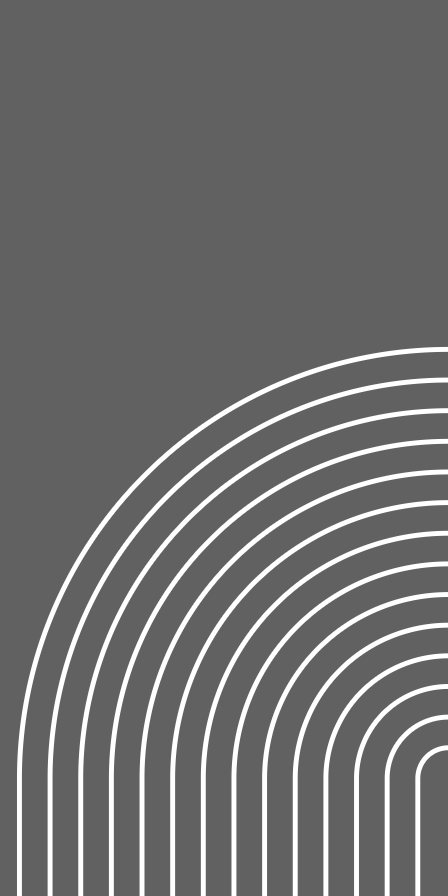
Reproduce this background procedurally as a Shadertoy shader.

```glsl
// Nested white arch outlines rising from the lower right on a flat grey ground.

const vec3 GROUND_GREY = vec3(0.38);
const vec3 LINE_WHITE = vec3(1.0);

// Lengths are fractions of the canvas width.
const vec2 ARCH_CENTER = vec2(1.001, 0.2625);
const float ARCH_SPACING = 0.0684;
const float ARCH_COUNT = 14.0;
const float LINE_WIDTH = 0.011;

// Arch radius through p: circular above the center, straight legs below it.
float archRadius(vec2 p, vec2 center) {
    vec2 q = p - center;
    return length(vec2(q.x, max(q.y, 0.0)));
}

// Distance to the nearest of `count` evenly spaced outlines.
float outlineDistance(float radius, float spacing, float count) {
    float index = clamp(floor(radius / spacing + 0.5), 1.0, count);
    return abs(radius - index * spacing);
}

// Pixel coverage of a line of the given width.
float strokeCoverage(float dist, float width, float pixel) {
    return clamp((0.5 * width - dist) / pixel + 0.5, 0.0, 1.0);
}

void mainImage(out vec4 fragColor, in vec2 fragCoord) {
    float pixel = 1.0 / iResolution.x;
    vec2 p = fragCoord * pixel;

    // Repeated arches
    float radius = archRadius(p, ARCH_CENTER);
    float dist = outlineDistance(radius, ARCH_SPACING, ARCH_COUNT);
    float line = strokeCoverage(dist, LINE_WIDTH, pixel);

    fragColor = vec4(mix(GROUND_GREY, LINE_WHITE, line), 1.0);
}
```
